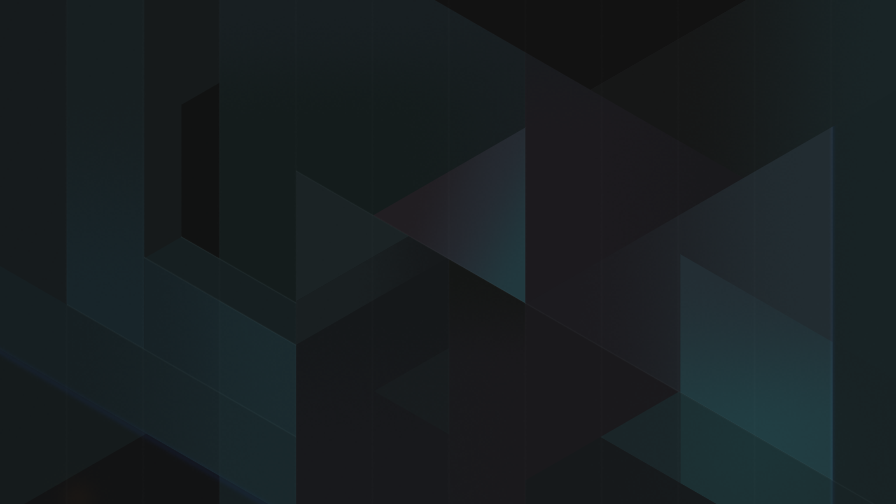
A Shadertoy shader for this background:

```glsl
// Dark overlapping glass facets on a triangular lattice, in slate, plum and teal.
// Each facet is bounded along three axes (x, falling and rising diagonals),
// then painted back to front with soft gradients, hairline seams and edge glints.

const float SLOPE = 0.577;
const float FAR = 99.0;

vec3 rgb(float r, float g, float b) { return vec3(r, g, b) / 255.0; }

float hash(vec2 p) { return fract(sin(dot(p, vec2(127.1, 311.7))) * 43758.5453); }

// Antialiased coverage of the region lo < q < hi, q = (x, falling, rising).
float facet(vec3 q, vec3 lo, vec3 hi) {
    vec3 inside = min(q - lo, hi - q) * vec3(1.0, 0.866, 0.866);
    float d = min(inside.x, min(inside.y, inside.z));
    return clamp(d * iResolution.y / 9.0 + 0.5, 0.0, 1.0);
}

// Thin line of half-width w around d = 0.
float seam(float d, float w) { return exp(-d * d / (w * w)); }

// Round falloff around a centre.
float glow(vec2 p, vec2 centre, float radius) {
    vec2 d = (p - centre) / radius;
    return exp(-dot(d, d));
}

void mainImage(out vec4 fragColor, in vec2 fragCoord) {
    // The canvas is 16 by 9 units.
    vec2 p = fragCoord / iResolution.y * 9.0;
    vec3 q = vec3(p.x, p.y + SLOPE * p.x, p.y - SLOPE * p.x);
    float x = q.x, fall = q.y, rise = q.z;

    // Base: slate on the left, plum in the middle, teal on the right
    vec3 col = mix(rgb(22., 27., 29.), rgb(26., 25., 28.), smoothstep(5.0, 9.5, x));
    col = mix(col, rgb(24., 35., 37.), smoothstep(12.0, 15.5, x));

    // Upper left panes; the first turns teal as it descends
    vec3 pane = mix(rgb(24., 37., 42.), rgb(23., 31., 33.), smoothstep(3.5, 7.5, p.y));
    col = mix(col, pane, facet(q, vec3(1.19, 4.25, -FAR), vec3(2.58, FAR, FAR)));
    col = mix(col, rgb(22., 26., 27.), facet(q, vec3(2.58, 5.89, -FAR), vec3(3.92, FAR, FAR)));
    col = mix(col, rgb(17., 18., 18.), facet(q, vec3(3.24, 6.64, -FAR), vec3(3.92, FAR, 5.26)));
    vec3 canopy = mix(rgb(20., 28., 28.), rgb(24., 31., 34.), smoothstep(6.8, 8.8, p.y));
    canopy = mix(canopy, rgb(24., 30., 33.), smoothstep(7.0, 10.0, x));
    col = mix(col, canopy, facet(q, vec3(3.92, 6.64, 0.57), vec3(9.38, 13.48, FAR)));

    // Top right: plum pane, black wedge and the hazy pane beside it
    vec3 plum = mix(rgb(24., 27., 30.), rgb(28., 26., 30.), smoothstep(8.5, 6.5, p.y));
    plum = mix(plum, rgb(25., 25., 28.), smoothstep(10.5, 13.0, x));
    col = mix(col, plum, facet(q, vec3(9.38, 9.0, -1.84), vec3(FAR, 13.48, FAR)));
    col = mix(col, rgb(18., 18., 18.), facet(q, vec3(-FAR, 13.48, 1.31), vec3(FAR)));
    vec3 haze = mix(rgb(22., 23., 23.), rgb(25., 36., 38.), smoothstep(12.0, 15.8, x));
    col = mix(col, haze, facet(q, vec3(-FAR, 13.48, -1.84), vec3(FAR, FAR, 1.31)));

    // Lower left bands
    vec3 lower = mix(rgb(22., 31., 34.), rgb(25., 38., 42.), smoothstep(1.0, 5.0, x));
    col = mix(col, lower, facet(q, vec3(-FAR, 2.76, -FAR), vec3(5.29, 4.25, FAR)));
    vec3 band = mix(rgb(23., 34., 38.), rgb(27., 43., 48.), smoothstep(2.6, 5.3, x));
    col = mix(col, band, facet(q, vec3(2.58, 4.25, -FAR), vec3(5.29, 5.89, FAR)));
    col = mix(col, rgb(22., 31., 33.), facet(q, vec3(2.58, 5.89, -FAR), vec3(5.29, 6.64, 2.9)));
    col = mix(col, rgb(21., 27., 28.), facet(q, vec3(-FAR), vec3(5.29, 2.76, FAR)));
    col = mix(col, rgb(18., 19., 20.), facet(q, vec3(-FAR), vec3(5.29, 2.76, -0.25)));
    col = mix(col, rgb(26., 42., 46.), 0.5 * facet(q, vec3(3.92, 0.0, -FAR), vec3(5.29, 5.89, FAR)));

    // Centre: folded panes left of the long falling edge
    col = mix(col, rgb(27., 35., 37.), facet(q, vec3(5.29, -FAR, 0.57), vec3(FAR, 9.0, FAR)));
    vec3 strip = mix(rgb(25., 31., 33.), rgb(22., 25., 27.), smoothstep(6.3, 7.8, x));
    col = mix(col, strip, facet(q, vec3(5.29, -FAR, -0.21), vec3(8.02, 9.0, 0.57)));
    vec3 fold = mix(rgb(21., 24., 26.), rgb(24., 25., 28.), smoothstep(3.5, 1.0, p.y));
    col = mix(col, fold, facet(q, vec3(5.29, -FAR, -FAR), vec3(8.02, 9.0, -0.21)));
    col = mix(col, rgb(24., 29., 31.), 0.8 * facet(q, vec3(6.67, 5.87, -FAR), vec3(8.02, 9.0, -1.84)));
    float moss = smoothstep(2.4, 4.2, p.y);
    col = mix(col, rgb(20., 22., 21.), moss * facet(q, vec3(8.02, -FAR, -FAR), vec3(9.38, 9.0, FAR)));

    // Bright central triangle, plum fading to teal
    vec3 prism = mix(rgb(33., 30., 34.), rgb(37., 42., 49.), smoothstep(7.2, 8.7, x - 0.35 * (p.y - 5.0)));
    prism = mix(prism, rgb(33., 56., 62.), smoothstep(8.0, 9.5, x - 0.5 * (p.y - 4.4)));
    col = mix(col, prism, facet(q, vec3(-FAR, 9.0, -FAR), vec3(9.38, FAR, 1.31)));

    // Right: large triangle, inner teal column and lower facets
    vec3 sail = mix(rgb(28., 27., 31.), rgb(34., 44., 49.), smoothstep(10.2, 14.5, x));
    col = mix(col, sail, facet(q, vec3(9.38, 9.0, -FAR), vec3(14.87, FAR, -1.84)));
    vec3 column = mix(rgb(35., 46., 52.), rgb(33., 58., 63.), smoothstep(4.2, 1.4, p.y));
    col = mix(col, column, facet(q, vec3(12.15, 9.0, -FAR), vec3(14.87, 11.47, -1.84)));
    col = mix(col, rgb(26., 37., 40.), facet(q, vec3(10.73, 7.38, -FAR), vec3(12.15, 9.0, -4.99)));
    col = mix(col, rgb(28., 47., 50.), facet(q, vec3(12.15, 7.38, -FAR), vec3(14.87, 9.0, FAR)));
    col = mix(col, rgb(22., 25., 27.), facet(q, vec3(9.38, -FAR, -FAR), vec3(FAR, 7.38, -4.99)));
    col = mix(col, rgb(24., 34., 36.), 0.7 * facet(q, vec3(14.87, -FAR, -FAR), vec3(FAR, 11.47, FAR)));
    col += rgb(0., 4., 4.) * glow(p, vec2(13.6, 1.0), 1.3);

    // Barely visible lattice seams along the vertical grid
    float cell = 1.365;
    float grid = (fract((x - 1.19) / cell + 0.5) - 0.5) * cell;
    col += rgb(2., 2., 2.) * seam(grid, 0.018);

    // Hairline glints on the long diagonals
    float left = facet(q, vec3(-FAR), vec3(5.29, FAR, FAR));
    col += rgb(6., 8., 8.) * seam(fall - 4.25, 0.015) * left * step(1.19, x);
    col += rgb(7., 9., 9.) * seam(fall - 5.89, 0.015) * left * step(2.58, x);
    col += rgb(7., 9., 9.) * seam(fall - 6.64, 0.015) * left * step(3.24, x);
    col += rgb(5., 6., 6.) * seam(fall - 9.0, 0.015) * step(5.29, x);

    // Blue fringes, and a dim ember at the lower left
    col += rgb(1., 4., 13.) * seam(fall - 2.72, 0.07) * left;
    col += rgb(1., 4., 11.) * seam(x - 14.87, 0.04) * step(rise, -1.84);
    col += rgb(7., 3., 0.) * glow(p, vec2(1.4, 0.1), 0.3);

    // Fine grain on a canvas-sized lattice
    col += (hash(floor(p * 32.0)) - 0.5) / 255.0;
    fragColor = vec4(col, 1.0);
}
```
